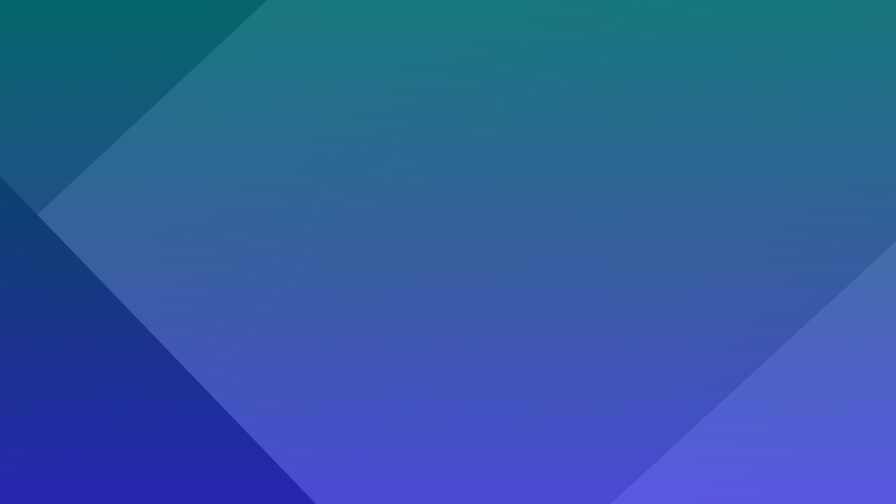
Reproduce this background procedurally as a WebGL 1 fragment shader.

```glsl
precision mediump float;
// A vertical teal-to-indigo gradient crossed by flat diagonal panels.
// Each panel is a smoothed half-plane that lightens or darkens the gradient:
// two dark ones meet at a corner on the left, a pale one fills the lower right.

uniform vec2 u_resolution;

// Smooth coverage of the half-plane to the left of the ray from a to b.
float leftOf(vec2 p, vec2 a, vec2 b) {
  vec2 dir = normalize(b - a);
  float dist = dir.x * (p.y - a.y) - dir.y * (p.x - a.x);
  float halfPixel = 0.7 / u_resolution.y;
  return smoothstep(-halfPixel, halfPixel, dist);
}

// Two linear ramps joined at mid height.
vec3 backdrop(float y) {
  vec3 indigo = vec3(0.290, 0.290, 0.830);
  vec3 steel = vec3(0.215, 0.370, 0.615);
  vec3 teal = vec3(0.085, 0.470, 0.490);
  vec3 lower = mix(indigo, steel, clamp(y * 2.0, 0.0, 1.0));
  return mix(lower, teal, clamp(y * 2.0 - 1.0, 0.0, 1.0));
}

void main() {
  vec2 uv = gl_FragCoord.xy / u_resolution;
  vec2 p = uv * vec2(16.0 / 9.0, 1.0);

  // Panels
  vec2 corner = vec2(0.074, 0.574);
  float upperLeft = leftOf(p, corner, vec2(0.530, 1.0));
  float lowerLeft = leftOf(p, vec2(0.627, 0.0), corner);
  float lowerRight = leftOf(p, vec2(1.778, 0.521), vec2(1.211, 0.0));

  // Brightness shift; the lower left panel covers the upper one
  float shade = mix(-0.075 * upperLeft, -0.145, lowerLeft);
  shade += 0.058 * lowerRight;
  shade += 0.012 * (0.5 - uv.x);

  gl_FragColor = vec4(clamp(backdrop(uv.y) + shade, 0.0, 1.0), 1.0);
}
```
